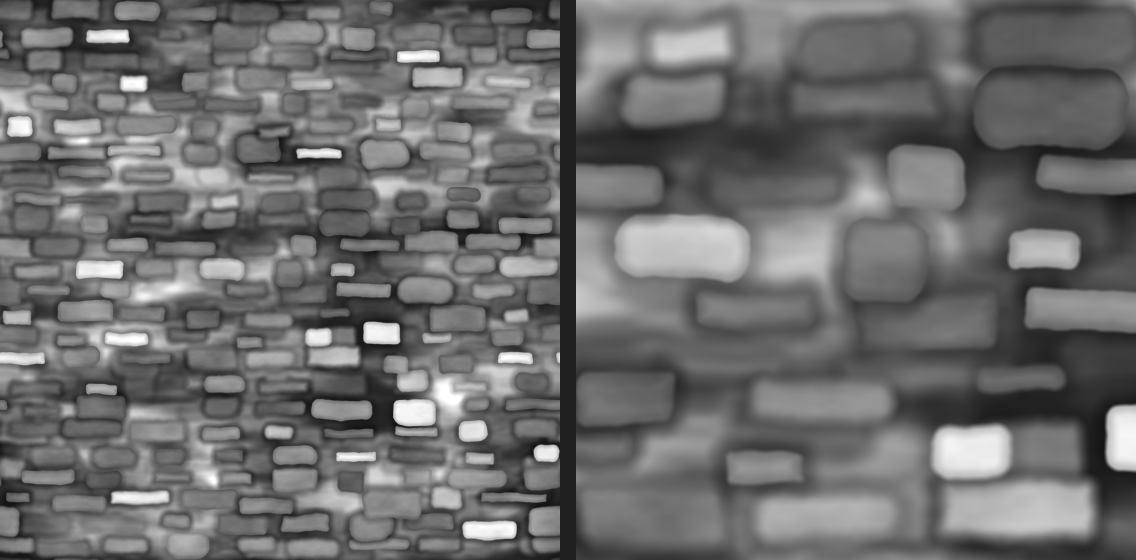
Left, the full canvas; right, a detail of the centre.
Reproduce this texture map procedurally as a Shadertoy shader.

```glsl
float hash(vec2 p) {
    return fract(sin(dot(p, vec2(127.1, 311.7))) * 43758.5453);
}

// Value noise that repeats after "period" cells
float noise(vec2 p, vec2 period) {
    vec2 cell = floor(p), f = fract(p);
    f = f * f * (3.0 - 2.0 * f);
    vec2 lo = mod(cell, period), hi = mod(cell + 1.0, period);
    return mix(mix(hash(lo), hash(vec2(hi.x, lo.y)), f.x),
               mix(hash(vec2(lo.x, hi.y)), hash(hi), f.x), f.y);
}

// Layered noise over the unit square, normalised to 0..1
float fbm(vec2 uv, vec2 period) {
    float sum = 0.0, weight = 0.5;
    for (int octave = 0; octave < 4; octave++) {
        sum += weight * noise(uv * period, period);
        period *= 2.0;
        weight *= 0.5;
    }
    return sum / 0.9375;
}

float roundedBox(vec2 p, vec2 halfSize, float radius) {
    vec2 q = abs(p) - halfSize + radius;
    return length(max(q, 0.0)) + min(max(q.x, q.y), 0.0) - radius;
}

// Smoky mortar: wide streaks, dark hollows and a few pale clouds
float mortar(vec2 uv) {
    vec2 drift = 0.03 * vec2(fbm(uv, vec2(9.0, 11.0)), fbm(uv, vec2(7.0, 13.0)));
    float streaks = fbm(uv + drift, vec2(6.0, 15.0));
    float clouds = fbm(uv + drift.yx, vec2(5.0, 8.0));
    float tone = mix(0.14, 0.84, smoothstep(0.2, 0.8, streaks));
    return tone + 0.5 * smoothstep(0.6, 0.85, clouds);
}

// One stone laid over the tone below it, with a dark seam around it
float layStone(float below, vec2 p, vec2 key, float grain, float blur, float opacity) {
    float wide = hash(key + 1.3), tall = hash(key + 2.7);
    vec2 halfSize = vec2(mix(0.021, 0.056, wide), mix(0.007, 0.019, tall));
    halfSize.y += 0.008 * step(0.86, hash(key + 3.1));
    float radius = min(halfSize.x, halfSize.y) * mix(0.3, 0.9, hash(key + 4.9));
    float d = roundedBox(p, halfSize, radius);

    float pick = hash(key + 5.3);
    float tone = mix(0.4, 0.63, hash(key + 6.1));
    tone = mix(tone, 0.76, step(0.82, pick));
    tone = mix(tone, 0.98, step(0.9, pick));
    tone += 0.28 * (grain - 0.5) + 2.0 * p.y * (hash(key + 7.7) - 0.5);
    tone *= mix(0.8, 1.0, smoothstep(0.0, 0.009, -d));

    float seam = 1.0 - smoothstep(0.0, 0.014, d);
    below *= 1.0 - opacity * mix(0.2, 0.5, hash(key + 8.3)) * seam;
    float softness = blur + 0.005 * pow(hash(key + 9.1), 3.0);
    float cover = 1.0 - smoothstep(-softness, softness, d);
    return mix(below, tone, cover * opacity);
}

// Rows of jittered stones; each row is shifted by its own amount
float stoneLayer(float tone, vec2 uv, vec2 grid, float seed, float grain,
                 float blur, float opacity) {
    float row = floor(uv.y * grid.y);
    for (int j = -1; j <= 1; j++) {
        float y = row + float(j);
        float shift = hash(vec2(mod(y, grid.y), seed));
        float column = floor(uv.x * grid.x - shift);
        for (int i = -1; i <= 1; i++) {
            vec2 id = vec2(column + float(i), y);
            vec2 key = mod(id, grid) + seed;
            vec2 jitter = vec2(0.2, 0.4) * (vec2(hash(key + 10.7), hash(key + 11.9)) - 0.5);
            vec2 center = (id + vec2(shift, 0.0) + 0.5 + jitter) / grid;
            if (hash(key + 12.3) < 0.92)
                tone = layStone(tone, uv - center, key, grain, blur, opacity);
        }
    }
    return tone;
}

void mainImage(out vec4 fragColor, in vec2 fragCoord) {
    vec2 uv = fragCoord / iResolution.y;
    float grain = fbm(uv, vec2(18.0, 30.0));
    vec2 wobble = vec2(fbm(uv, vec2(20.0, 27.0)), fbm(uv, vec2(23.0, 17.0))) - 0.5;
    vec2 warped = uv + 0.011 * wobble;

    // Sunken blurred stones first, then the crisp ones on top
    float height = mortar(uv);
    height = stoneLayer(height, warped, vec2(8.0, 21.0), 31.7, grain, 0.006, 0.45);
    height = stoneLayer(height, warped, vec2(9.0, 24.0), 5.2, grain, 0.0015, 0.95);
    fragColor = vec4(vec3(clamp(height, 0.0, 1.0)), 1.0);
}
```
